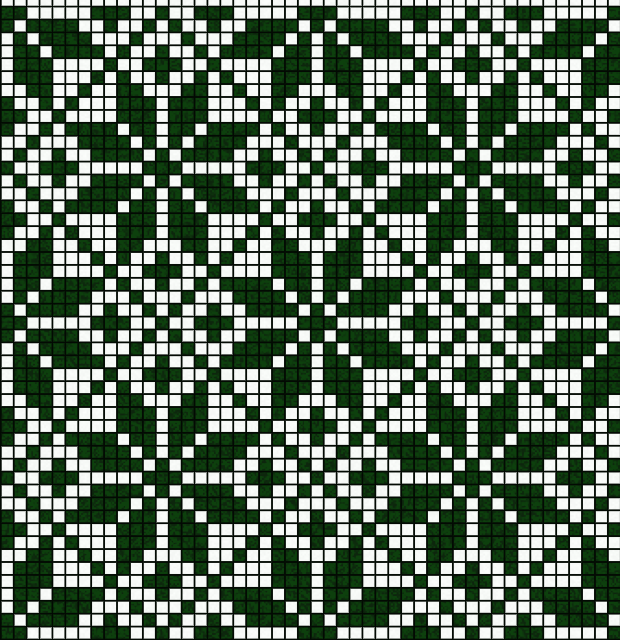
Reproduce this pattern procedurally as a Shadertoy shader.

```glsl
// Knitting chart of eight-petalled stars on a dark grid, 48 stitches wide.
// Each stitch index is folded by mirrors into one wedge of a star, where a
// few integer rules for petals, seams and small crosses choose its colour.

float hash(vec2 p) {
    return fract(sin(dot(p, vec2(127.1, 311.7))) * 43758.5453);
}

float noise(vec2 p) {
    vec2 i = floor(p), f = fract(p);
    f = f * f * (3.0 - 2.0 * f);
    return mix(mix(hash(i), hash(i + vec2(1, 0)), f.x),
               mix(hash(i + vec2(0, 1)), hash(i + vec2(1, 1)), f.x), f.y);
}

// True where the stitch is green; stars sit at (0,0) and (12,12) modulo 24.
bool isGreen(vec2 stitch) {
    vec2 q = abs(mod(stitch + 12.0, 24.0) - 12.0);
    if (q.x + q.y > 12.5) q = 12.0 - q;
    float along = max(q.x, q.y), across = min(q.x, q.y);

    bool heart = along + across < 1.5;
    bool petal = across > 0.5 && across < 3.5
              && along > across + 0.5 && along < across + 4.5;
    bool cross4 = abs(along - 8.0) + across < 1.5;
    bool seam = along + across > 11.5;
    return heart || petal || cross4 || seam;
}

void mainImage(out vec4 fragColor, in vec2 fragCoord) {
    // Square stitches measured from the canvas width
    float pixel = 48.0 / iResolution.x;
    vec2 p = fragCoord * pixel - vec2(0.06, 0.04);
    vec2 stitch = floor(p);

    // Stitch colour with a slight mottling; the cut row at the top is plain
    float grain = noise(p * 7.0);
    vec3 green = mix(vec3(0.05, 0.15, 0.05), vec3(0.05, 0.25, 0.05),
                     smoothstep(0.1, 0.7, grain));
    vec3 white = vec3(0.97, 0.98, 0.97) + 0.03 * (grain - 0.5);
    vec3 color = stitch.y < 48.5 && isGreen(stitch) ? green : white;

    // Dark grid lines between stitches
    vec2 toCentre = abs(fract(p) - 0.5);
    float edge = 0.5 - max(toCentre.x, toCentre.y);
    float inside = smoothstep(0.07 - 0.6 * pixel, 0.07 + 0.6 * pixel, edge);
    fragColor = vec4(mix(vec3(0.01, 0.04, 0.01), color, inside), 1.0);
}
```
